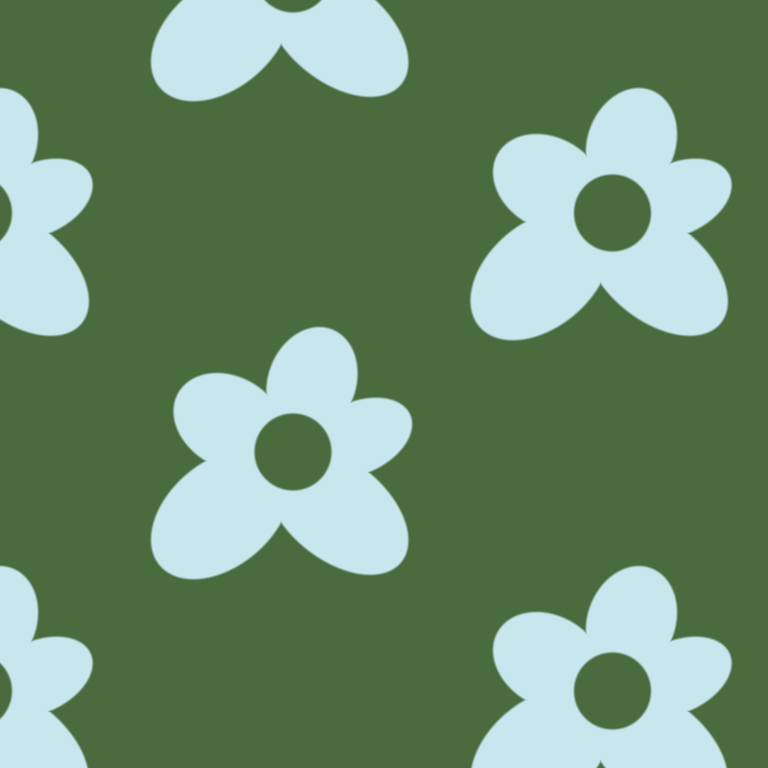
Reproduce this pattern procedurally as a three.js fragment shader.

```glsl
varying vec2 vUv;

const vec3 LEAF_GREEN = vec3(0.29, 0.42, 0.24);
const vec3 PALE_BLUE = vec3(0.78, 0.90, 0.93);
const vec2 PERIOD = vec2(0.832, 0.6224);        // spacing of one lattice
const vec2 FLOWER_ORIGIN = vec2(0.3815, 0.4115);
const float EYE_RADIUS = 0.0501;
const float CORE_RADIUS = 0.079;                // joins the petals around the eye
const float EDGE = 0.0022;                      // half width of the soft edge

// Approximate signed distance to an ellipse
float ellipse(vec2 p, vec2 radii) {
  float k = length(p / radii);
  float slope = length(p / (radii * radii));
  return k * (k - 1.0) / max(slope, 1e-4);
}

// Elliptical petal whose long axis points along the given angle
float petal(vec2 p, vec2 center, vec2 radii, float degrees) {
  float angle = radians(degrees);
  vec2 axis = vec2(cos(angle), sin(angle));
  vec2 q = p - center;
  return ellipse(vec2(dot(q, axis), dot(q, vec2(-axis.y, axis.x))), radii);
}

// Five uneven petals with a round eye cut out
float flower(vec2 p) {
  float d = length(p) - CORE_RADIUS;
  d = min(d, petal(p, vec2(0.0247, 0.0908), vec2(0.0736, 0.0573), 70.0));
  d = min(d, petal(p, vec2(0.0836, 0.0180), vec2(0.0755, 0.0469), 24.0));
  d = min(d, petal(p, vec2(0.0570, -0.0755), vec2(0.1081, 0.0645), -39.0));
  d = min(d, petal(p, vec2(-0.0938, -0.0807), vec2(0.1042, 0.0684), -140.0));
  d = min(d, petal(p, vec2(-0.0828, 0.0388), vec2(0.0768, 0.0592), 150.0));
  return max(d, EYE_RADIUS - length(p));
}

// Position relative to the nearest lattice point
vec2 repeatCell(vec2 p) {
  return (fract(p / PERIOD + 0.5) - 0.5) * PERIOD;
}

void main() {
  // Two lattices, half a period apart, give the staggered layout
  vec2 p = vUv - FLOWER_ORIGIN;
  float d = min(flower(repeatCell(p)), flower(repeatCell(p + 0.5 * PERIOD)));

  float ink = 1.0 - smoothstep(-EDGE, EDGE, d);
  gl_FragColor = vec4(mix(LEAF_GREEN, PALE_BLUE, ink), 1.0);
}
```
